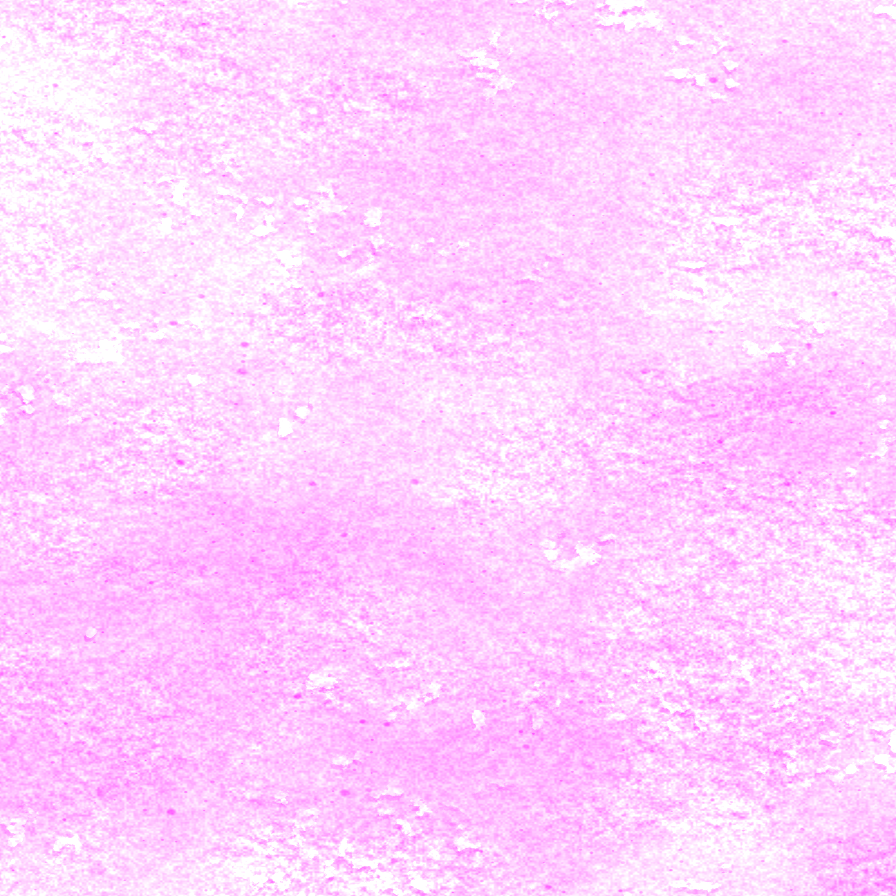
Write a Shadertoy shader that draws this texture.

```glsl
// Pale magenta weathered plaster: soft clouds, fine sideways grain, chipped patches and pits.

float hash(vec2 cell) {
    uvec2 q = uvec2(ivec2(cell) + 32768) * uvec2(1597334673u, 3812015801u);
    uint n = (q.x ^ q.y) * 1597334673u;
    n = (n ^ (n >> 15)) * 2246822519u;
    return float((n ^ (n >> 13)) >> 8) / 16777216.0;
}

float noise(vec2 p) {
    vec2 i = floor(p), f = fract(p);
    f = f * f * (3.0 - 2.0 * f);
    return mix(mix(hash(i), hash(i + vec2(1, 0)), f.x),
               mix(hash(i + vec2(0, 1)), hash(i + vec2(1, 1)), f.x), f.y);
}

float fbm(vec2 p) {
    float sum = 0.0, weight = 0.5;
    for (int i = 0; i < 5; i++) {
        sum += weight * noise(p);
        p = mat2(1.92, 0.56, -0.56, 1.92) * p + 17.3;
        weight *= 0.5;
    }
    return sum;
}

// Sparse round pits, at most one per grid cell
float pits(vec2 uv, float cells, float density) {
    vec2 p = uv * cells, cell = floor(p);
    vec2 centre = 0.3 + 0.4 * vec2(hash(cell + 71.0), hash(cell + 139.0));
    float radius = mix(0.06, 0.2, hash(cell + 211.0));
    float d = length((fract(p) - centre) * vec2(0.8, 1.2));
    return step(hash(cell), density) * (1.0 - smoothstep(radius * 0.4, radius + 0.06, d));
}

void mainImage(out vec4 fragColor, in vec2 fragCoord) {
    vec2 uv = fragCoord / iResolution.y;

    // Broad stains, paler towards the top
    vec2 warp = vec2(fbm(uv * 5.0 + 40.0), fbm(uv * 5.0 + 80.0)) - 0.48;
    float clouds = fbm(uv * vec2(3.6, 5.6) + warp * 0.7 + 6.0) - 0.485;
    float streaks = fbm(uv * vec2(9.0, 26.0) + warp * 2.0 + 30.0) - 0.485;
    float green = 0.83 + 0.42 * clouds + 0.10 * streaks + 0.06 * (uv.y - 0.5);

    // Fine grain, stretched sideways and stronger on rough ground
    float rough = smoothstep(0.38, 0.64, fbm(uv * vec2(5.0, 8.0) + 120.0) + 0.12 * (0.5 - uv.y));
    float grain = 0.12 * (noise(uv * vec2(95.0, 165.0) + warp * 6.0) - 0.5)
                + 0.20 * (noise(uv * vec2(210.0, 310.0) + 9.0) - 0.5)
                + 0.23 * (noise(uv * vec2(400.0, 490.0) + 50.0) - 0.5);
    green += grain * mix(0.75, 1.2, rough);

    // Flaked relief, lit from above
    vec2 relief = uv * vec2(48.0, 72.0) + warp * 4.0;
    float slope = fbm(relief) - fbm(relief + vec2(0.12, 0.32));
    green += slope * mix(0.10, 0.50, rough);

    // Bright chips with a dark lower lip, gathered in patches
    float patches = smoothstep(0.53, 0.68, fbm(uv * vec2(9.0, 13.0) + 200.0));
    vec2 flake = uv * vec2(60.0, 85.0) + 300.0;
    float chip = smoothstep(0.56, 0.66, fbm(flake));
    float lip = smoothstep(0.56, 0.66, fbm(flake + vec2(0.1, 0.45))) * (1.0 - chip);
    green += patches * (0.20 * chip - 0.15 * lip);

    // Scattered dark pits
    green -= 0.24 * pits(uv, 90.0, 0.05) + 0.32 * pits(uv + 0.37, 38.0, 0.02);

    fragColor = vec4(1.0, clamp(green, 0.3, 1.0), 1.0, 1.0);
}
```
